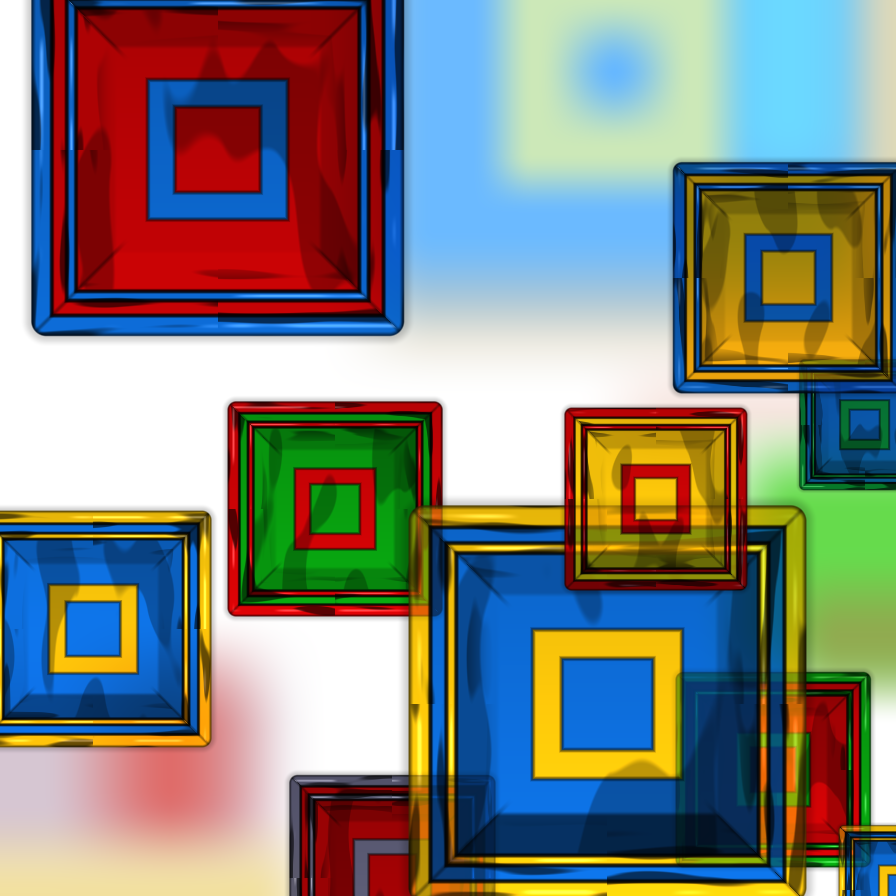
Give the GLSL for this background, as a Shadertoy shader.

```glsl
// Glossy stacked glass squares in primary colours over a soft blurred backdrop.

const vec3 RED = vec3(0.80, 0.01, 0.02);
const vec3 BLUE = vec3(0.05, 0.43, 0.86);
const vec3 YELLOW = vec3(1.00, 0.79, 0.04);
const vec3 GOLD = vec3(0.86, 0.61, 0.05);
const vec3 GREEN = vec3(0.03, 0.62, 0.06);
const vec3 SLATE = vec3(0.36, 0.36, 0.46);

vec2 hashGradient(vec2 cell) {
    float a = fract(sin(dot(cell, vec2(127.1, 311.7))) * 4375.85) * 6.2832;
    return vec2(cos(a), sin(a));
}

float gradientNoise(vec2 p) {
    vec2 i = floor(p), f = fract(p);
    vec2 u = f * f * (3.0 - 2.0 * f);
    vec2 e = vec2(1.0, 0.0);
    float low = mix(dot(hashGradient(i), f), dot(hashGradient(i + e.xy), f - e.xy), u.x);
    float high = mix(dot(hashGradient(i + e.yx), f - e.yx), dot(hashGradient(i + e.xx), f - e.xx), u.x);
    return mix(low, high, u.y);
}

// Coverage of a box whose sides fade over a width of blur
float softBox(vec2 p, vec2 center, vec2 extent, float blur) {
    vec2 s = smoothstep(-blur, blur, extent - abs(p - center));
    return s.x * s.y;
}

vec3 backdrop(vec2 p) {
    vec3 col = vec3(1.0);

    // Out-of-focus blue square with a pale yellow ring
    col = mix(col, vec3(0.78, 0.74, 0.62), 0.75 * softBox(p, vec2(0.72, 0.93), vec2(0.30, 0.305), 0.07));
    col = mix(col, vec3(0.42, 0.73, 1.0), softBox(p, vec2(0.69, 0.95), vec2(0.275, 0.275), 0.07));
    col = mix(col, vec3(0.42, 0.88, 1.0), 0.8 * softBox(p, vec2(0.88, 0.96), vec2(0.07, 0.16), 0.07));
    col = mix(col, vec3(0.80, 0.91, 0.72), softBox(p, vec2(0.686, 0.92), vec2(0.125), 0.035));
    col = mix(col, vec3(0.40, 0.72, 1.0), softBox(p, vec2(0.686, 0.92), vec2(0.043), 0.045));
    col = mix(col, vec3(0.87, 0.85, 0.72), softBox(p, vec2(1.04, 0.90), vec2(0.07, 0.2), 0.04));

    // Green and olive haze on the right
    col = mix(col, vec3(0.94, 0.82, 0.78), 0.6 * softBox(p, vec2(0.82, 0.54), vec2(0.12, 0.04), 0.06));
    col = mix(col, vec3(0.40, 0.86, 0.30), softBox(p, vec2(0.99, 0.37), vec2(0.16, 0.12), 0.06));
    col = mix(col, vec3(0.58, 0.65, 0.31), 0.9 * softBox(p, vec2(0.97, 0.29), vec2(0.08, 0.05), 0.05));

    // Warm haze in the lower left corner
    col = mix(col, vec3(0.80, 0.72, 0.78), 0.8 * softBox(p, vec2(0.06, 0.13), vec2(0.24, 0.12), 0.07));
    col = mix(col, vec3(0.88, 0.36, 0.34), 0.85 * softBox(p, vec2(0.19, 0.15), vec2(0.07, 0.10), 0.075));
    return mix(col, vec3(0.95, 0.88, 0.62), softBox(p, vec2(0.10, -0.02), vec2(0.23, 0.07), 0.055));
}

// One bevelled pane; what lies under it filters through its tint
vec3 glassTile(vec3 under, vec2 p, vec2 center, float size, vec3 face, vec3 trim, float foot) {
    vec2 q = (p - center) / size, a = abs(q);
    float aa = 1.0 / (iResolution.y * size);
    float m = max(a.x, a.y);
    float outer = length(max(a - 0.92, 0.0)) - 0.08;
    if (outer > 0.06) return under;

    // Nested frames alternate between the two tints
    float isFace = 0.0, seams = 0.0;
    float rims[5] = float[5](0.89, 0.81, 0.76, 0.375, 0.23);
    for (int i = 0; i < 5; i++) {
        float inside = smoothstep(aa, -aa, m - rims[i]);
        isFace = mix(isFace, 1.0 - isFace, inside);
        float seam = smoothstep(0.012 + aa, 0.003, abs(m - rims[i]));
        seams = max(seams, seam * (i < 3 ? 0.85 : 0.5));
    }
    vec3 col = mix(trim, face, isFace);

    // Sloped sides, mitred at the corners
    float vertical = smoothstep(-aa, aa, a.y - a.x);
    float side = mix(q.x > 0.0 ? 0.80 : 0.94, q.y > 0.0 ? 0.76 : foot, vertical);
    float slope = smoothstep(0.54 - aa, 0.56 + aa, m) * smoothstep(0.76 + aa, 0.76 - aa, m);
    col *= mix(1.0 - 0.10 * q.y, side, slope);
    float miter = smoothstep(0.02 + aa, 0.0, abs(a.x - a.y)) * smoothstep(0.48, 0.58, m);
    col *= 1.0 - 0.35 * miter;

    // Dark reflections run along the frame and stain the pane
    vec2 along = vec2(mix(q.y, q.x, vertical) * 1.8, m * 13.0) + center * 37.0 + sign(q) * 5.0;
    float streak = smoothstep(0.12, 0.28, gradientNoise(along));
    col *= 1.0 - 0.6 * streak * smoothstep(0.55, 0.80, m);
    float stain = gradientNoise(q * vec2(3.5, 1.3) + center * 53.0);
    col *= 1.0 - 0.28 * smoothstep(0.10, 0.16, stain) * smoothstep(0.76, 0.74, m);
    col *= 1.0 - seams;

    // Bright glints on the rounded rims
    float glint = smoothstep(0.018, 0.0, abs(m - 0.945)) + smoothstep(0.012, 0.0, abs(m - 0.785));
    col += 0.28 * glint * smoothstep(-0.05, 0.25, gradientNoise(along.yx * vec2(0.2, 1.4)));
    col *= 1.0 - 0.65 * smoothstep(-0.028, 0.0, outer);

    vec3 shaded = under * (1.0 - 0.18 * smoothstep(0.06, 0.0, outer));
    return mix(shaded, col * mix(vec3(1.0), under, 0.5), smoothstep(aa, -aa, outer));
}

void mainImage(out vec4 fragColor, in vec2 fragCoord) {
    vec2 p = fragCoord / iResolution.xy;
    vec3 col = backdrop(p);

    // Panes from back to front
    col = glassTile(col, p, vec2(0.965, 0.526), 0.073, BLUE * 0.8, GREEN * 0.6 + BLUE * 0.2, 0.8);
    col = glassTile(col, p, vec2(0.880, 0.690), 0.129, GOLD, BLUE * 0.8, 1.15);
    col = glassTile(col, p, vec2(0.438, 0.020), 0.115, RED * 0.8, SLATE, 0.8);
    col = glassTile(col, p, vec2(0.374, 0.432), 0.120, GREEN, RED, 0.85);
    col = glassTile(col, p, vec2(0.863, 0.141), 0.109, RED, GREEN, 0.9);
    col = glassTile(col, p, vec2(0.678, 0.214), 0.222, BLUE, YELLOW, 0.45);
    col = glassTile(col, p, vec2(0.732, 0.443), 0.102, YELLOW, RED, 0.8);
    col = glassTile(col, p, vec2(0.104, 0.298), 0.132, BLUE * 1.08, YELLOW, 0.65);
    col = glassTile(col, p, vec2(1.008, 0.007), 0.072, BLUE, YELLOW, 0.8);
    col = glassTile(col, p, vec2(0.243, 0.833), 0.208, RED * 0.9, BLUE * 0.9, 1.1);

    fragColor = vec4(clamp(col, 0.0, 1.0), 1.0);
}
```
